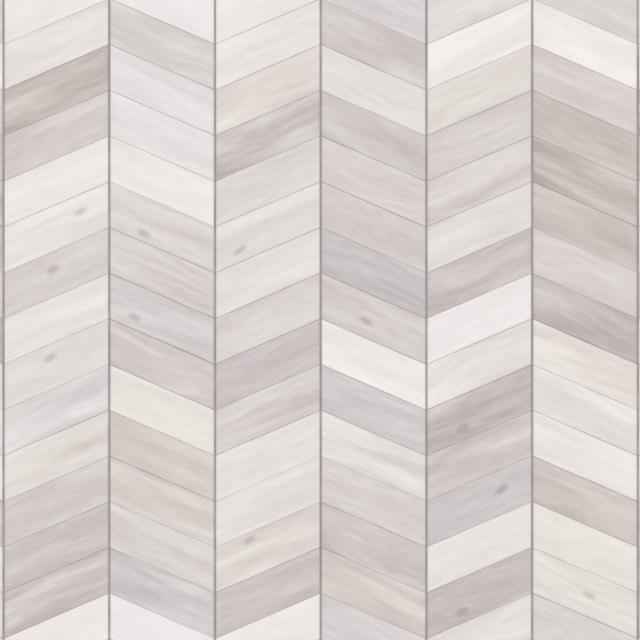
A WebGL 1 fragment shader for this pattern:

```glsl
precision highp float;

// Pale whitewashed chevron planks: tall columns of slanted boards whose slope
// flips from one column to the next. Each board gets a hashed tone and stretched
// noise for its grain; thin seams part boards, darker joints part columns.

uniform vec2 u_resolution;

const float COLUMN_WIDTH = 0.1652;
const float COLUMN_START = 0.0055;
const float ROWS = 14.0;             // boards per column; each rises one row
const float ROW_SHIFT = 0.03;
const float JOINT_HALF_WIDTH = 0.0017;
const float SEAM_HALF_WIDTH = 0.0008;
const float EDGE_SOFTNESS = 0.0009;
const float JOINT_STRENGTH = 0.85;
const float STREAK_STRENGTH = 0.75;
const float FINE_GRAIN = 0.17;
const float KNOT_CHANCE = 0.16;
const vec3 DARK_WOOD = vec3(0.715, 0.678, 0.668);
const vec3 PALE_WOOD = vec3(0.955, 0.935, 0.920);
const vec3 JOINT_COLOR = vec3(0.600, 0.570, 0.565);
const vec3 WARM_TINT = vec3(0.004, 0.002, -0.010);

float hash(vec2 p) {
  vec3 q = fract(vec3(p.xyx) * vec3(0.1031, 0.1030, 0.0973));
  q += dot(q, q.yzx + 33.33);
  return fract((q.x + q.y) * q.z);
}

float noise(vec2 p) {
  vec2 cell = floor(p);
  vec2 f = fract(p);
  f = f * f * (3.0 - 2.0 * f);
  float low = mix(hash(cell), hash(cell + vec2(1.0, 0.0)), f.x);
  float high = mix(hash(cell + vec2(0.0, 1.0)), hash(cell + vec2(1.0, 1.0)), f.x);
  return mix(low, high, f.y);
}

float line(float dist, float halfWidth) {
  return 1.0 - smoothstep(halfWidth - EDGE_SOFTNESS, halfWidth + EDGE_SOFTNESS, dist);
}

// Board surface; local.x runs along the board, local.y across it.
vec3 wood(vec2 local, vec2 board) {
  vec2 seed = board * vec2(37.0, 53.0) + 11.0;
  float pale = hash(seed);
  float tone = mix(0.24, 0.97, pale);

  // Broad streaks with a slight bend, then fine fibres.
  vec2 grain = local;
  grain.y += 0.22 * (noise(seed + local * vec2(2.2, 1.0)) - 0.5);
  float broad = noise(seed + grain * vec2(1.3, 3.6));
  float narrow = noise(seed + 7.0 + grain * vec2(2.6, 9.0));
  float fibre = noise(seed + 19.0 + grain * vec2(9.0, 21.0));
  float figure = mix(0.35, 1.0, hash(seed + 3.0)) * mix(1.0, 0.35, pale * pale);
  tone += STREAK_STRENGTH * figure * (0.6 * broad + 0.4 * narrow - 0.5);
  tone += FINE_GRAIN * mix(1.0, 0.5, pale) * (fibre - 0.5);

  // An occasional small elongated knot.
  vec2 center = 0.2 + 0.6 * vec2(hash(seed + 5.0), hash(seed + 8.0));
  float knot = 1.0 - smoothstep(0.2, 1.0, length((grain - center) / vec2(0.09, 0.12)));
  tone -= 0.4 * knot * step(hash(seed + 13.0), KNOT_CHANCE);

  vec3 color = mix(DARK_WOOD, PALE_WOOD, clamp(tone, 0.0, 1.05));
  return color + WARM_TINT * (2.0 * hash(seed + 17.0) - 1.0);
}

vec3 chevron(vec2 uv) {
  // Slanted board coordinates, mirrored in every second column.
  float x = (uv.x - COLUMN_START) / COLUMN_WIDTH;
  float column = floor(x);
  float along = x - column;
  float slope = mod(column, 2.0) < 0.5 ? -1.0 : 1.0;
  float row = uv.y * ROWS - ROW_SHIFT + slope * along;
  vec2 board = vec2(mod(column, 6.0), mod(floor(row), ROWS));
  vec3 color = wood(vec2(along, fract(row)), board);

  // Seams between boards, measured at right angles to the slant.
  float seamId = floor(row + 0.5);
  float steepness = 1.0 / (ROWS * COLUMN_WIDTH);
  float seamDist = abs(row - seamId) / (ROWS * sqrt(1.0 + steepness * steepness));
  float seamSeed = hash(vec2(board.x, mod(seamId, ROWS)) * 29.0 + 71.0);
  float wear = 0.7 + 0.5 * noise(vec2(along * 5.0, seamSeed * 90.0));
  color *= 1.0 - mix(0.08, 0.20, seamSeed) * wear * line(seamDist, SEAM_HALF_WIDTH);

  // Upright joints between columns, with a faint shadow beside them.
  float jointDist = min(along, 1.0 - along) * COLUMN_WIDTH;
  color *= 1.0 - 0.05 * (1.0 - smoothstep(0.0, 0.006, jointDist));
  float jointWear = 0.85 + 0.3 * noise(vec2(floor(x + 0.5) * 17.0, uv.y * 40.0));
  float joint = JOINT_STRENGTH * jointWear * line(jointDist, JOINT_HALF_WIDTH);
  return mix(color, JOINT_COLOR, min(joint, 1.0));
}

void main() {
  // Average a 3 by 3 grid of samples for smooth edges.
  vec3 sum = vec3(0.0);
  for (int j = 0; j < 3; j++) {
    for (int i = 0; i < 3; i++) {
      vec2 offset = (vec2(float(i), float(j)) - 1.0) * 0.4;
      sum += chevron((gl_FragCoord.xy + offset) / u_resolution);
    }
  }
  gl_FragColor = vec4(sum / 9.0, 1.0);
}
```
